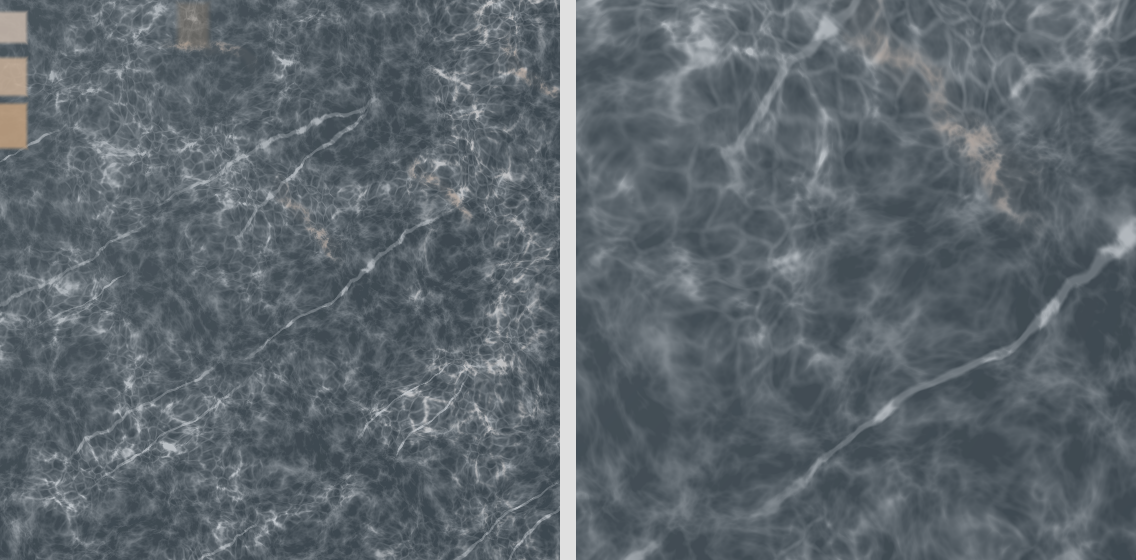
Left: the whole. Right: its middle third, enlarged.
Write a WebGL 1 fragment shader that draws this texture.

```glsl
precision highp float;
// Polished blue-grey marble: cellular clouds and crack networks, bent by
// layered sines, crossed by pale rising veins and tan falling seams.
// A soft glare and a warm window reflection lie on the upper left.

uniform vec2 u_resolution;

const vec3 SLATE = vec3(0.27, 0.31, 0.34);
const vec3 FROST = vec3(0.76, 0.78, 0.80);
const vec3 TAN = vec3(0.72, 0.66, 0.62);
const vec3 HAZE = vec3(0.41, 0.45, 0.475);
const vec3 AMBER = vec3(0.76, 0.63, 0.50);
const vec3 CREAM = vec3(0.78, 0.72, 0.67);

vec2 hash2(vec2 p) {
  vec2 k = vec2(dot(p, vec2(127.1, 311.7)), dot(p, vec2(269.5, 183.3)));
  return fract(sin(k) * 43758.5);
}

// Distances to the nearest and second nearest cell points.
vec2 cells(vec2 p) {
  vec2 base = floor(p), f = fract(p), nearest = vec2(8.0);
  for (int y = -1; y <= 1; y++) {
    for (int x = -1; x <= 1; x++) {
      vec2 cell = vec2(float(x), float(y));
      float d = length(cell + hash2(base + cell) - f);
      nearest.y = min(nearest.y, max(nearest.x, d));
      nearest.x = min(nearest.x, d);
    }
  }
  return nearest;
}

// Layered cellular noise, centred near 0.48.
float clouds(vec2 p) {
  float sum = 0.0, amp = 0.46;
  for (int i = 0; i < 4; i++) {
    sum += amp * cells(p).x;
    p = mat2(1.6, 1.2, -1.2, 1.6) * p + 7.3;
    amp *= 0.6;
  }
  return sum;
}

// Cell borders as soft lines of the given width.
float cracks(vec2 p, float width) {
  vec2 d = cells(p);
  return 1.0 - smoothstep(0.0, width, d.y - d.x);
}

// Bends the plane with rotated sine layers.
vec2 warp(vec2 p, float size, float freq) {
  mat2 turn = mat2(0.8, 0.6, -0.6, 0.8), axes = turn;
  for (int i = 0; i < 5; i++) {
    vec2 q = axes * p * freq + float(i) * vec2(1.7, 4.1);
    p += size * sin(q.yx);
    axes = axes * turn;
    size *= 0.52;
    freq *= 2.0;
  }
  return p;
}

// A line through a centre, tapering towards both ends.
float vein(vec2 p, vec2 centre, float angle, float reach, float width) {
  vec2 dir = vec2(cos(angle), sin(angle)), d = p - centre;
  float along = abs(dot(d, dir)) / reach;
  float across = abs(dot(d, vec2(-dir.y, dir.x)));
  float taper = 1.0 - smoothstep(0.5, 1.0, along);
  return taper * (1.0 - smoothstep(width * 0.3, width, across));
}

float box(vec2 p, vec2 centre, vec2 halfSize, float blur) {
  vec2 d = abs(p - centre) - halfSize;
  return 1.0 - smoothstep(-blur, blur, max(d.x, d.y));
}

void main() {
  vec2 uv = gl_FragCoord.xy / min(u_resolution.x, u_resolution.y);
  vec2 bent = warp(uv, 0.022, 11.0);
  vec2 wavy = warp(uv, 0.008, 23.0);

  // Clouded body, crisp flecks and broken crack networks
  float broad = clouds(bent * 4.5);
  float grain = clouds(wavy * 30.0 + 3.0);
  float patches = smoothstep(0.36, 0.62, broad);
  float flecks = smoothstep(0.38, 0.6, grain);
  float sparks = smoothstep(0.5, 0.74, grain);
  float network = cracks(bent * 10.0, 0.11) * (0.15 + 0.85 * flecks);
  float lace = cracks(wavy * 23.0 + 5.0, 0.17) * (0.15 + 0.85 * flecks);
  float dust = cracks(wavy * 58.0 + 9.0, 0.32);
  float tone = 0.14 + 0.4 * (broad - 0.48) + 0.85 * (grain - 0.48);
  tone += (0.12 + 0.88 * patches) * (0.48 * network + 0.4 * lace + 0.26 * sparks);
  tone += 0.15 * dust * (0.4 + patches);

  // Pale rising veins and wider tan falling seams
  float pale = 0.0, seams = 0.0;
  for (int i = 0; i < 13; i++) {
    float n = float(i);
    vec2 r = hash2(vec2(n, 4.0));
    vec2 centre = fract(vec2(0.3, 0.25) + n * vec2(0.618, 0.755)) * vec2(1.0, 0.92);
    float width = (0.0025 + 0.003 * r.y) * (0.4 + 1.2 * grain);
    pale = max(pale, vein(wavy, centre, 0.4 + 0.45 * r.x, 0.1 + 0.18 * r.y, width));
  }
  for (int i = 0; i < 4; i++) {
    float n = float(i);
    vec2 centre = vec2(0.36 + 0.2 * n, 0.72 + 0.17 * cos(2.2 * n));
    seams = max(seams, vein(bent, centre, -0.5 - 0.15 * n, 0.11, 0.017));
  }
  pale *= 0.4 + 0.6 * flecks;
  seams *= 0.1 + 0.5 * flecks + 0.4 * max(lace, sparks);

  vec3 color = mix(SLATE, FROST, clamp(tone, -0.06, 1.0));
  float rust = smoothstep(0.5, 0.9, uv.x) * patches * max(network, lace);
  color = mix(color, TAN, 0.25 * rust);
  color = mix(color, TAN, 0.8 * seams);
  color = mix(color, FROST, 0.85 * pale);

  // Glare and window reflection
  float glare = 1.0 - smoothstep(0.1, 0.85, length((uv - vec2(0.08, 0.85)) * vec2(1.0, 0.8)));
  color = mix(color, HAZE, 0.25 * glare);
  color = mix(color, AMBER, 0.25 * box(uv, vec2(0.345, 0.955), vec2(0.028, 0.04), 0.008));
  for (int i = 0; i < 3; i++) {
    float n = float(i);
    float pane = box(uv, vec2(0.018, 0.775 + 0.088 * n), vec2(0.03, 0.04 - 0.006 * n), 0.005);
    color = mix(color, mix(AMBER, CREAM, 0.5 * n), 0.85 * pane);
  }
  gl_FragColor = vec4(color, 1.0);
}
```
